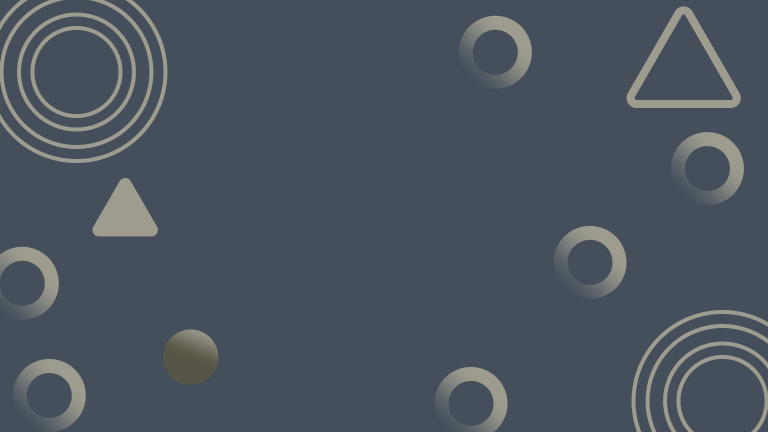
A WebGL 1 fragment shader for this background:

```glsl
precision highp float;
// Flat slate background with scattered tan ornaments: concentric line rings,
// shaded donuts, two rounded triangles and a small ball. Every shape is a
// signed distance, layered over the slate with a one-pixel soft edge.

uniform vec2 u_resolution;

const vec3 SLATE = vec3(0.270, 0.310, 0.360);
const vec3 TAN = vec3(0.620, 0.612, 0.560);
const vec3 OLIVE = vec3(0.340, 0.335, 0.278);

const int DONUT_COUNT = 6;
const float DONUT_RADIUS = 0.0683;      // middle of the band
const float DONUT_HALF_WIDTH = 0.0162;
const vec4 RING_RADII = vec4(0.102, 0.133, 0.1735, 0.206);
const float RING_HALF_WIDTH = 0.0046;

// Turns a signed distance into edge coverage.
float coverage(float dist, float pixel) {
  return clamp(0.5 - dist / pixel, 0.0, 1.0);
}

float bandDistance(vec2 p, float radius, float halfWidth) {
  return abs(length(p) - radius) - halfWidth;
}

// Four concentric line rings.
float ringsDistance(vec2 p) {
  vec4 d = abs(vec4(length(p)) - RING_RADII);
  return min(min(d.x, d.y), min(d.z, d.w)) - RING_HALF_WIDTH;
}

// Upright equilateral triangle around its centroid.
float triangleDistance(vec2 p, float halfSide) {
  const float ROOT3 = 1.7320508;
  p.x = abs(p.x) - halfSide;
  p.y += halfSide / ROOT3;
  if (p.x + ROOT3 * p.y > 0.0) {
    p = vec2(p.x - ROOT3 * p.y, -ROOT3 * p.x - p.y) * 0.5;
  }
  p.x -= clamp(p.x, -2.0 * halfSide, 0.0);
  return -length(p) * sign(p.y);
}

// Donut shade: slate at lower left, tan at upper right.
vec3 donutColor(vec2 p) {
  float along = dot(p, vec2(0.7071)) / (DONUT_RADIUS + DONUT_HALF_WIDTH);
  return mix(SLATE, TAN, smoothstep(-1.1, 0.7, along));
}

// Ball shade: olive body, lit from above and slightly right.
vec3 ballColor(vec2 p, float radius) {
  float along = dot(p, vec2(0.37, 0.93)) / radius;
  return mix(OLIVE, TAN, smoothstep(-0.1, 1.25, along));
}

void main() {
  float pixel = 1.0 / u_resolution.y;
  vec2 p = gl_FragCoord.xy * pixel;     // canvas height is one unit
  vec3 color = SLATE;

  // Line rings in opposite corners
  float rings = min(ringsDistance(p - vec2(0.177, 0.8333)),
                    ringsDistance(p - vec2(1.6725, 0.0718)));
  color = mix(color, TAN, coverage(rings, pixel));

  // Solid and outlined triangles with rounded corners
  float solid = triangleDistance(p - vec2(0.2898, 0.5028), 0.0608) - 0.015;
  float core = triangleDistance(p - vec2(1.5826, 0.8361), 0.109);
  float outline = abs(core - 0.0139) - 0.0093;
  color = mix(color, TAN, coverage(min(solid, outline), pixel));

  // Scattered donuts
  vec2 centers[DONUT_COUNT];
  centers[0] = vec2(1.1466, 0.8790);
  centers[1] = vec2(1.6375, 0.6097);
  centers[2] = vec2(1.3657, 0.3926);
  centers[3] = vec2(1.0903, 0.0660);
  centers[4] = vec2(0.0516, 0.3442);
  centers[5] = vec2(0.1141, 0.0845);
  for (int i = 0; i < DONUT_COUNT; i++) {
    vec2 q = p - centers[i];
    float band = bandDistance(q, DONUT_RADIUS, DONUT_HALF_WIDTH);
    color = mix(color, donutColor(q), coverage(band, pixel));
  }

  // Ball
  const float BALL_RADIUS = 0.0641;
  vec2 b = p - vec2(0.4414, 0.1731);
  color = mix(color, ballColor(b, BALL_RADIUS),
              coverage(length(b) - BALL_RADIUS, pixel));

  gl_FragColor = vec4(color, 1.0);
}
```
